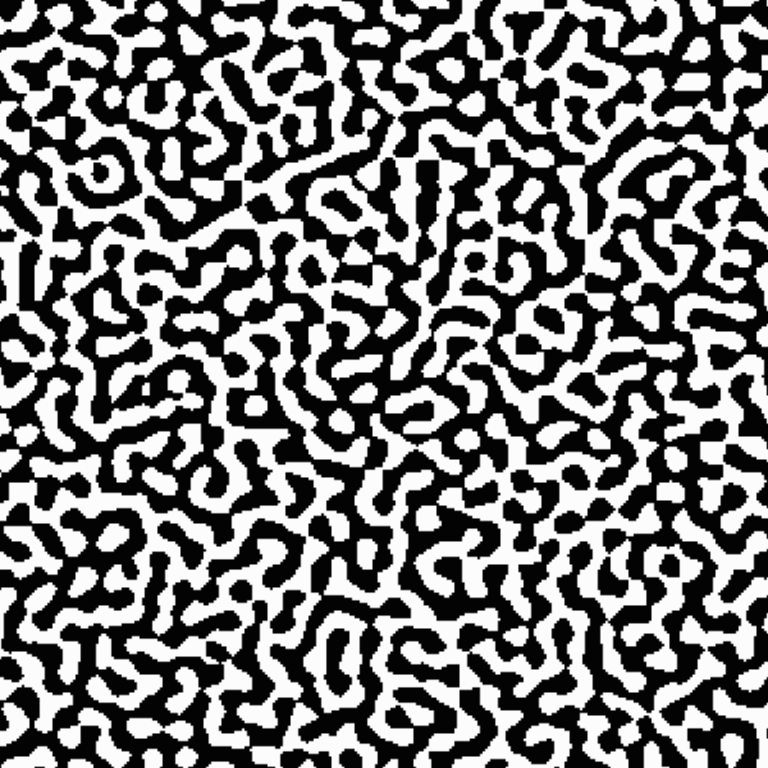
This pattern is drawn by a Shadertoy shader. Its source:

```glsl
// Black and white labyrinth of short, winding worms and small islands.
// Many plane waves of similar length and random direction are summed; the sign
// of the sum, sampled on a fine lattice, gives slightly stepped edges.

#define PERIODS 24.0    // worm spacings per canvas height
#define SPREAD 0.27     // relative variation of the wave number
#define WAVES 72        // number of summed waves
#define CELLS 300.0     // lattice cells per canvas height
#define EDGE 0.75       // width of the soft edge, in cells
#define BIAS 0.06       // positive values favour black
#define BLACK 0.01
#define WHITE 0.99

const float TAU = 6.2831853;

float hash(float n) {
    return fract(sin(n * 12.9898 + 4.137) * 43758.5453);
}

// Band-limited random field, evaluated at four lattice corners at once.
vec4 waveField(vec4 x, vec4 y) {
    vec4 sum = vec4(0.0);
    for (int i = 0; i < WAVES; i++) {
        float n = float(i);
        float angle = TAU * (n + hash(n + 0.31)) / float(WAVES);
        float spread = 1.0 + SPREAD * (2.0 * hash(n + 101.7) - 1.0);
        vec2 k = TAU * PERIODS * spread * vec2(cos(angle), sin(angle));
        sum += cos(k.x * x + k.y * y + TAU * hash(n + 211.3));
    }
    return sum * sqrt(2.0 / float(WAVES));
}

void mainImage(out vec4 fragColor, in vec2 fragCoord) {
    vec2 lattice = fragCoord / iResolution.y * CELLS;
    vec2 corner = floor(lattice);

    // Threshold the four surrounding lattice samples.
    vec4 x = (corner.x + vec4(0.0, 1.0, 0.0, 1.0)) / CELLS;
    vec4 y = (corner.y + vec4(0.0, 0.0, 1.0, 1.0)) / CELLS;
    vec4 ink = step(vec4(BIAS), waveField(x, y));

    // Blend them with a narrow ramp, never thinner than one pixel.
    float width = max(EDGE, CELLS / iResolution.y);
    vec2 blend = clamp((lattice - corner - 0.5) / width + 0.5, 0.0, 1.0);
    vec2 rows = mix(ink.xz, ink.yw, blend.x);
    float shade = mix(rows.x, rows.y, blend.y);

    fragColor = vec4(vec3(mix(BLACK, WHITE, shade)), 1.0);
}
```
